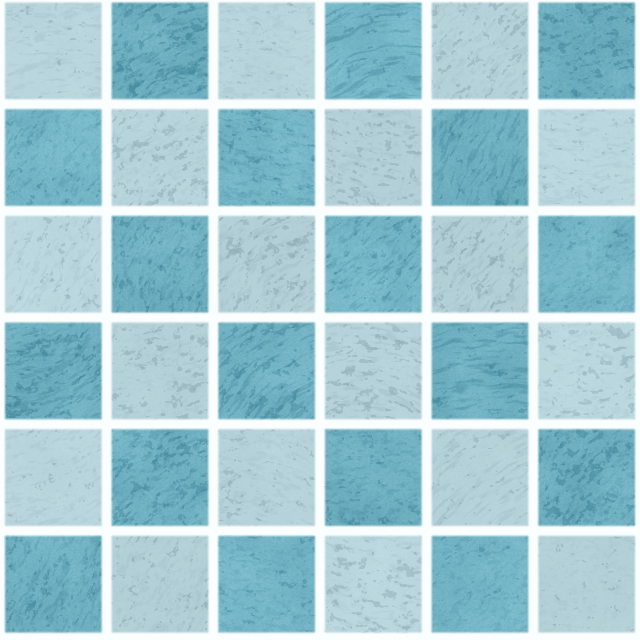
A Shadertoy shader for this pattern:

```glsl
// Checkerboard of pale and teal stone mosaic tiles with soft white grout
#define TILES 6.0
#define HALF_TILE 0.453
#define EDGE_SOFT 0.018
#define ROW_SHIFT 0.023
#define GRAIN 34.0
#define GROUT vec3(0.985, 0.995, 0.995)
#define PALE vec3(0.720, 0.832, 0.862)
#define PALE_VEIN vec3(0.575, 0.690, 0.725)
#define TEAL vec3(0.475, 0.725, 0.785)
#define TEAL_VEIN vec3(0.300, 0.570, 0.650)

float hash(vec2 p) {
    return fract(sin(dot(p, vec2(127.1, 311.7))) * 43758.5453);
}

float noise(vec2 p) {
    vec2 i = floor(p), f = fract(p);
    f = f * f * (3.0 - 2.0 * f);
    return mix(mix(hash(i), hash(i + vec2(1, 0)), f.x),
               mix(hash(i + vec2(0, 1)), hash(i + vec2(1, 1)), f.x), f.y);
}

float fbm(vec2 p) {
    float sum = 0.0, amp = 0.5;
    for (int i = 0; i < 4; i++) {
        sum += amp * noise(p);
        p = p * 2.03 + 17.3;
        amp *= 0.5;
    }
    return sum / 0.9375;
}

// Signed distance to a square with slightly rounded corners
float tileDistance(vec2 p) {
    const float radius = 0.015;
    vec2 d = abs(p) - HALF_TILE + radius;
    return length(max(d, 0.0)) + min(max(d.x, d.y), 0.0) - radius;
}

vec3 stone(vec2 p, vec2 cell, bool teal) {
    // Character of this tile
    float angle = mix(-0.25, 1.15, hash(cell + 3.1));
    float streak = hash(cell + 7.7);
    float density = hash(cell + 12.3);
    float bend = (hash(cell + 19.9) - 0.5) * 1.6 * streak;
    vec2 seed = 40.0 * vec2(hash(cell + 23.0), hash(cell + 31.0));

    // Bent and warped grain direction
    float c = cos(angle), s = sin(angle);
    vec2 q = mat2(c, -s, s, c) * p;
    q.y += bend * q.x * q.x + 0.07 * (fbm(p * 5.0 + seed) - 0.5);

    // Clouds, fibres, pits and fine grit
    float cloud = fbm(p * 3.0 + seed + 9.0);
    vec2 stretch = GRAIN * vec2(mix(0.65, 0.16, streak), 1.0);
    float fibre = 0.65 * noise(q * stretch + seed)
                + 0.35 * noise(q * stretch * 1.9 + seed + 5.0);
    float pitted = 0.7 * noise(q * GRAIN * vec2(0.45, 0.85) + seed + 60.0)
                 + 0.3 * noise(q * GRAIN * 1.6 + seed + 80.0);
    float limit = mix(0.74, 0.59, density) - 0.22 * (cloud - 0.5);
    float pits = smoothstep(limit, limit + 0.14, pitted);
    float lines = smoothstep(0.48, 0.82, fibre) * mix(0.3, 0.75, streak);
    float grit = noise(p * GRAIN * 2.2 + seed) - 0.5;

    float wear = teal ? 0.16 + 0.65 * lines + 0.5 * pits + 0.5 * (cloud - 0.5)
                      : 0.02 + 0.42 * lines + 0.55 * pits + 0.2 * (cloud - 0.5);
    wear += grit * (teal ? 0.24 : 0.10);
    vec3 color = teal ? mix(TEAL, TEAL_VEIN, clamp(wear, -0.25, 1.0))
                      : mix(PALE, PALE_VEIN, clamp(wear, -0.2, 1.0));
    return color + (hash(cell + 41.0) - 0.5) * 0.035;
}

void mainImage(out vec4 fragColor, in vec2 fragCoord) {
    // Wrapped tile grid
    vec2 grid = fragCoord / iResolution.xy * TILES - vec2(0.0, ROW_SHIFT);
    vec2 cell = mod(floor(grid), TILES);
    vec2 p = fract(grid) - 0.5;
    bool teal = mod(cell.x + cell.y, 2.0) < 0.5;

    // Soft tile edge over grout
    float soft = max(EDGE_SOFT, TILES / min(iResolution.x, iResolution.y));
    float cover = 1.0 - smoothstep(-soft, soft, tileDistance(p));
    fragColor = vec4(mix(GROUT, stone(p, cell, teal), cover), 1.0);
}
```
